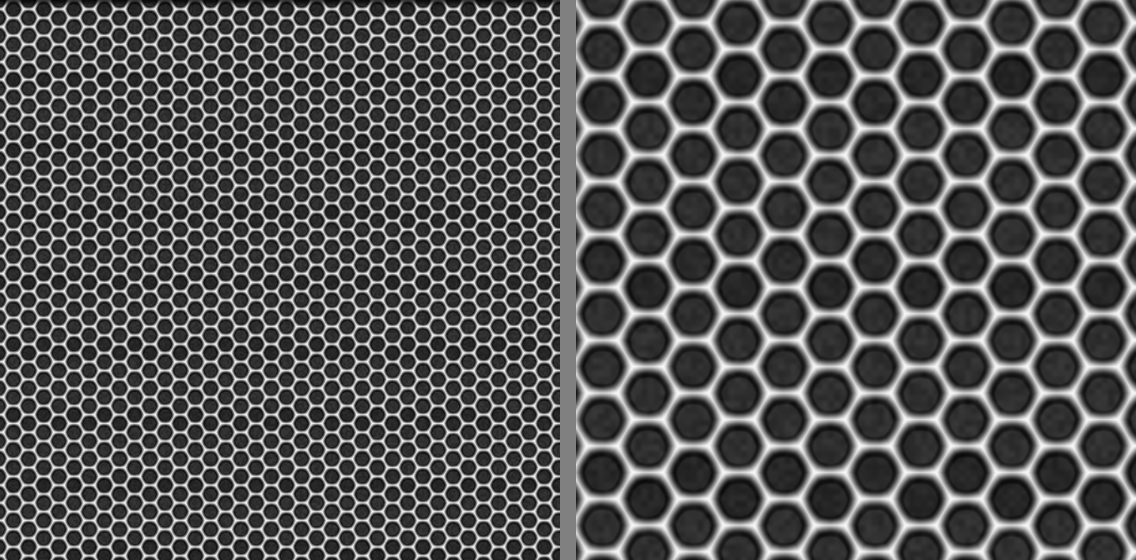
Left: the whole. Right: its middle third, enlarged.
Reproduce this pattern procedurally as a WebGL 1 fragment shader.

```glsl
precision highp float;
// Metal mesh: soft walls, brightest where they meet, around dark, grainy, rounded holes.

uniform vec2 u_resolution;

const vec2 CELLS = vec2(36.92, 31.76);          // columns and rows per canvas
const vec2 FIRST_CENTRE = vec2(0.0240, 0.0163); // from the upper left corner
const vec2 HEX_STEP = vec2(0.8660254, 1.0);     // column and row pitch, in cells
const float CORNER_ROUNDING = 0.7;
const float WALL_START = 0.34;
const float WALL_CREST = 0.557;
const float RIM_START = 0.28;
const float RIM_END = 0.35;
const float FLOOR_TONE = 0.185;
const float RIM_TONE = 0.085;
const float WALL_TONE = 0.97;
const float TOP_SHADE = 0.08;      // extra rim shadow under the upper edge
const float GRAIN_SCALE = 270.0;
const float GRAIN_AMOUNT = 0.07;
const float DARK_ROW_PERIOD = 3.857;
const float DARK_ROW_AMOUNT = 0.2;
const float EDGE_FADE = 0.012;
const float EDGE_TONE = 0.25;
const float TAU = 6.2831853;

float hash(vec2 p) {
  vec3 q = fract(vec3(p.xyx) * 0.1031);
  q += dot(q, q.yzx + 33.33);
  return fract((q.x + q.y) * q.z);
}

float valueNoise(vec2 p) {
  vec2 i = floor(p);
  vec2 f = fract(p);
  f = f * f * (3.0 - 2.0 * f);
  float low = mix(hash(i), hash(i + vec2(1.0, 0.0)), f.x);
  float high = mix(hash(i + vec2(0.0, 1.0)), hash(i + 1.0), f.x);
  return mix(low, high, f.y);
}

// Centre of the nearest cell; odd columns sit half a row lower.
vec2 nearestCell(vec2 grid) {
  vec2 period = vec2(2.0, 1.0);
  vec2 offset = vec2(1.0, 0.5);
  vec2 even = floor(grid / period + 0.5) * period;
  vec2 odd = floor((grid - offset) / period + 0.5) * period + offset;
  float evenDistance = length((grid - even) * HEX_STEP);
  float oddDistance = length((grid - odd) * HEX_STEP);
  return evenDistance < oddDistance ? even : odd;
}

// Distance from the centre of a flat-topped hexagon with softened corners.
float roundedHex(vec2 p) {
  vec2 a = abs(p);
  float hex = max(a.y, dot(a, vec2(0.8660254, 0.5)));
  return mix(hex, length(p), CORNER_ROUNDING);
}

void main() {
  vec2 uv = gl_FragCoord.xy / u_resolution;
  vec2 fromTop = vec2(uv.x, 1.0 - uv.y);

  vec2 grid = (fromTop - FIRST_CENTRE) * CELLS;
  vec2 cell = nearestCell(grid);
  vec2 local = (grid - cell) * HEX_STEP;
  float radius = roundedHex(local);

  // Hole floor with a darker rim, grain and periodic darker rows
  float rim = smoothstep(RIM_START, RIM_END, radius - TOP_SHADE * local.y);
  float tone = mix(FLOOR_TONE, RIM_TONE, rim);
  tone += GRAIN_AMOUNT * (valueNoise(uv * GRAIN_SCALE) - 0.5);
  float darkRow = smoothstep(0.5, 1.0, cos(TAU * cell.y / DARK_ROW_PERIOD));
  tone *= 1.0 - DARK_ROW_AMOUNT * darkRow;

  // Walls, rising to a peak at the corners
  tone = mix(tone, WALL_TONE, smoothstep(WALL_START, WALL_CREST, radius));

  // Shadow along the upper border
  tone *= mix(EDGE_TONE, 1.0, smoothstep(0.0, EDGE_FADE, fromTop.y));

  gl_FragColor = vec4(vec3(tone), 1.0);
}
```
